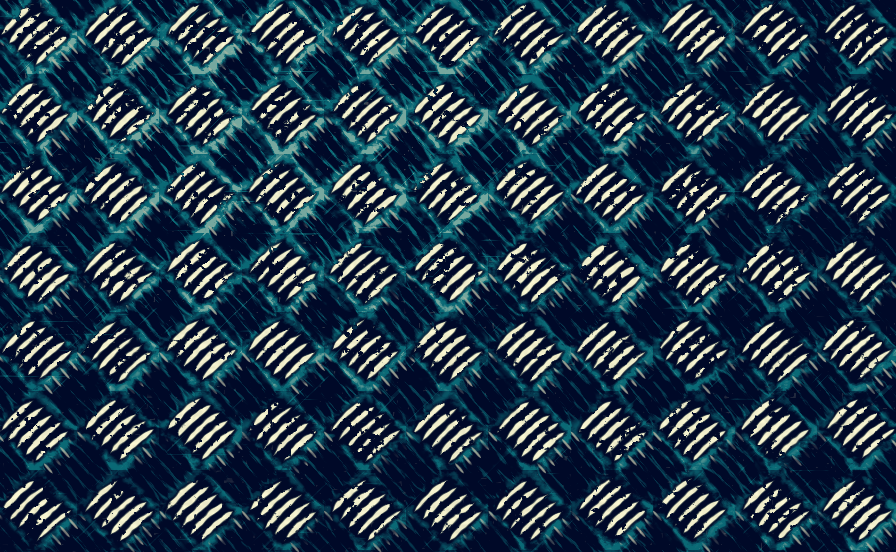
Write a WebGL 2 fragment shader that draws this texture.

```glsl
#version 300 es
precision highp float;
// Worn metal tread plate: cream five-bar ridges alternating with dark crossed ridges.
uniform vec2 u_resolution;
out vec4 outColor;

const vec3 NAVY = vec3(0.0, 0.035, 0.155);
const vec3 DEEP_TEAL = vec3(0.02, 0.20, 0.29);
const vec3 TEAL = vec3(0.04, 0.41, 0.46);
const vec3 GREY = vec3(0.31, 0.36, 0.36);
const vec3 CREAM = vec3(0.97, 0.96, 0.82);

// Lattice in units of canvas height
const vec2 PITCH = vec2(0.149, 0.1435);
const vec2 ORIGIN = vec2(0.0654, 0.076);
const float SPACING = 0.142;
const vec2 RISING = vec2(0.72, 0.694);
const vec2 FALLING = vec2(0.64, -0.768);

float hash(vec2 p) {
  vec3 q = fract(vec3(p.xyx) * 0.1031);
  q += dot(q, q.yzx + 33.33);
  return fract((q.x + q.y) * q.z);
}

float noise(vec2 p) {
  vec2 i = floor(p), f = fract(p);
  f = f * f * (3.0 - 2.0 * f);
  return mix(mix(hash(i), hash(i + vec2(1, 0)), f.x),
             mix(hash(i + vec2(0, 1)), hash(i + vec2(1, 1)), f.x), f.y);
}

float fbm(vec2 p) {
  float sum = 0.0, weight = 0.5;
  for (int i = 0; i < 4; i++) {
    sum += weight * noise(p);
    p = p * 2.03 + 17.0;
    weight *= 0.5;
  }
  return sum / 0.9375;
}

// Coordinates along and across a direction
vec2 toFrame(vec2 v, vec2 dir) {
  return vec2(dot(v, dir), dot(v, vec2(dir.y, -dir.x)));
}

// Signed distance to five tapered, bowed bars
float barsDistance(vec2 q, float halfLength, float halfWidth, float bow) {
  float s = q.x / halfLength;
  float y = q.y + bow * (1.0 - s * s);
  float k = clamp(round(y / SPACING), -2.0, 2.0);
  s = (q.x - 0.012 * k) / (halfLength * (1.0 - 0.025 * k * k));
  return abs(y - k * SPACING) - halfWidth * (1.0 - s * s * s * s);
}

float coverage(float dist, float soft) {
  return 1.0 - smoothstep(-soft, soft, dist);
}

// Broad light: strong at upper left, faint at lower right
float lighting(vec2 canvas, vec2 uv) {
  vec2 d = (canvas - vec2(0.32, 0.86)) * vec2(2.1, 2.0);
  float corner = smoothstep(0.4, 1.0, canvas.x) * smoothstep(0.7, 0.1, canvas.y);
  return 0.34 + 0.85 * exp(-dot(d, d)) + 0.2 * corner + 0.3 * (fbm(uv * 6.0) - 0.4);
}

vec3 metal(float tone) {
  vec3 c = mix(NAVY, DEEP_TEAL, smoothstep(0.1, 0.42, tone));
  c = mix(c, TEAL, smoothstep(0.38, 0.8, tone));
  return mix(c, CREAM, 0.45 * smoothstep(0.95, 1.5, tone));
}

void main() {
  vec2 uv = gl_FragCoord.xy / u_resolution.y;
  vec2 canvas = gl_FragCoord.xy / u_resolution;
  float pixel = 1.0 / (u_resolution.y * PITCH.y);
  vec2 p = (uv - ORIGIN) / PITCH;
  float light = lighting(canvas, uv);

  // Bright and dark groups with a small shift per repeat
  vec2 cell = round(p), darkCell = floor(p);
  vec2 shift = 0.04 * (vec2(hash(cell + 31.0), hash(cell + 57.0)) - 0.5);
  vec2 local = p - cell - shift;
  vec2 bright = toFrame(local, RISING);
  vec2 dark = toFrame(p - darkCell - 0.5, FALLING);
  float waver = 0.022 * (noise(p * 12.0) - 0.5);

  // Ground: rough teal lips below each bright group
  float grain = smoothstep(0.25, 0.75, fbm(p * vec2(9.0, 11.0)));
  float streak = fbm(dark * vec2(5.0, 34.0) + darkCell * 7.0);
  float square = max(abs(bright.x), abs(bright.y));
  float lip = smoothstep(0.24, 0.36, square) * (1.0 - smoothstep(0.36, 0.5, square));
  lip *= 0.45 + 0.55 * smoothstep(-0.3, 0.3, dot(local, vec2(0.45, -0.9)));
  float tone = light * (0.22 + 1.15 * lip) * (0.25 + grain) * 1.15;
  tone *= mix(0.5, 1.0, smoothstep(0.2, 0.34, square));

  // Dark crossed ridges: shadowed bodies, teal edges, fine pale tips
  float darkDist = barsDistance(dark, 0.34, 0.052, 0.012) + waver;
  float body = coverage(darkDist, 0.02 + pixel);
  float edge = exp(-pow((darkDist - 0.012) / 0.018, 2.0)) * smoothstep(0.42, 0.3, abs(dark.x));
  tone = mix(tone, tone * 0.25, body);
  tone += light * edge * smoothstep(0.42, 0.72, streak) * 0.75;
  vec2 tipFrame = dark + vec2(0.27, 0.03);
  float tip = coverage(barsDistance(tipFrame, 0.09, 0.014, 0.0), pixel * 0.8);
  tip *= smoothstep(0.25, 0.65, noise(p * 6.0 + 40.0));

  // Sparse scratches and specks
  float scratch = smoothstep(0.88, 0.97, noise(toFrame(uv, RISING) * vec2(14.0, 190.0)));
  scratch += smoothstep(0.93, 0.99, noise(uv * vec2(9.0, 170.0) + 80.0));
  tone += scratch * light * 0.4;
  float speck = smoothstep(0.91, 0.98, noise(uv * 150.0)) * light;

  // Bright ridges, chipped most where the light is strong
  float wear = smoothstep(0.56, 0.8, fbm(p * 14.0 + 9.0)) * (0.25 + 0.75 * light);
  wear *= 0.5 + hash(cell + 11.0);
  float width = 0.036 + 0.006 * (hash(cell + 3.0) - 0.5);
  float brightDist = barsDistance(bright, 0.305, width, 0.026) + waver + 0.07 * wear;
  float shadow = coverage(brightDist - 0.025, 0.035);

  vec3 color = metal(tone * (1.0 - 0.65 * shadow));
  color = mix(color, mix(GREY, CREAM, 0.6), clamp(tip * 0.8 + speck * 0.3, 0.0, 1.0));
  vec3 ridge = mix(GREY, CREAM, smoothstep(0.0, -0.018, brightDist));
  ridge *= 0.94 + 0.08 * noise(p * 25.0);
  color = mix(color, ridge, coverage(brightDist, pixel * 0.8));
  outColor = vec4(color, 1.0);
}
```
